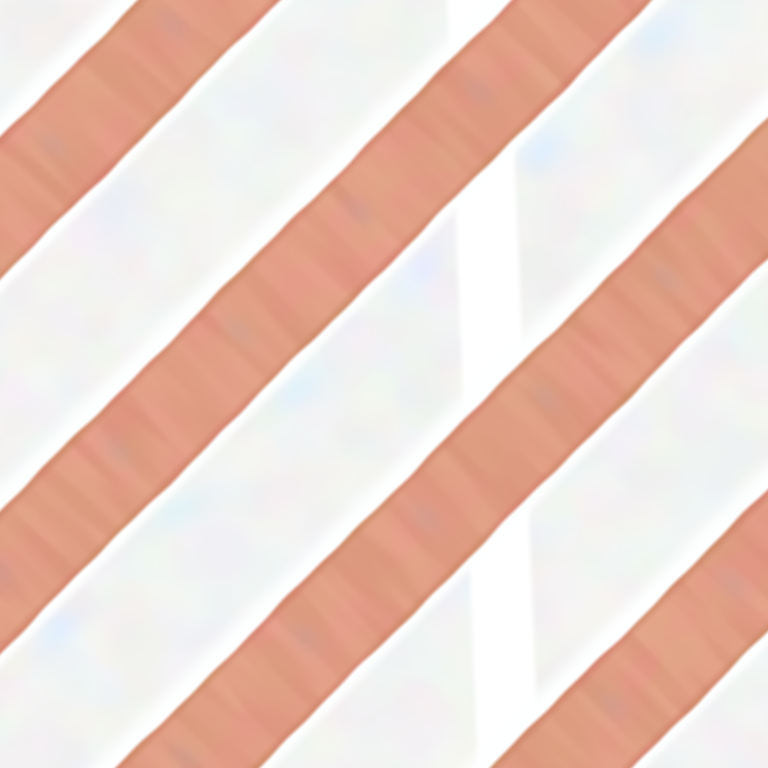
This pattern is drawn by a Shadertoy shader. Its source:

```glsl
const float PERIOD = 0.486;       // stripe spacing, measured along x
const float FIRST_CENTRE = 0.272;
const float HALF_WIDTH = 0.0925;
const float MARK_PERIOD = 0.3125; // spacing of marks along a stripe

const vec3 PAPER = vec3(0.951, 0.953, 0.949);
const vec3 CLAY = vec3(0.878, 0.613, 0.510);
const vec3 ROSE = vec3(0.892, 0.596, 0.532);
const vec3 OCHRE = vec3(0.868, 0.630, 0.505);

vec2 hash2(vec2 p) {
    vec3 q = fract(p.xyx * vec3(0.1031, 0.1030, 0.0973));
    q += dot(q, q.yzx + 33.33);
    return fract((q.xx + q.yz) * q.zy);
}

// Cell noise: a soft blend of the random values of nearby cells
float cellTone(vec2 p) {
    vec2 cell = floor(p);
    float total = 0.0;
    float weights = 0.0;
    for (int j = -1; j <= 1; j++) {
        for (int i = -1; i <= 1; i++) {
            vec2 id = cell + vec2(i, j);
            vec2 offset = id + hash2(id) - p;
            float weight = exp(-4.0 * dot(offset, offset));
            total += weight * hash2(id + 71.0).x;
            weights += weight;
        }
    }
    return total / weights;
}

float layeredSines(float x, float seed) {
    return 0.5 * sin(x * 13.0 + seed * 2.1)
         + 0.3 * sin(x * 31.0 + seed * 4.7)
         + 0.2 * sin(x * 67.0 + seed * 1.3);
}

float spot(vec2 p, vec2 radius) {
    vec2 q = p / radius;
    return exp(-dot(q, q));
}

float repeatCentred(float x, float period) {
    return x - period * round(x / period);
}

vec3 paperColour(vec2 uv, float across, float along, float id) {
    // Faint colour mottling
    vec3 tint = vec3(cellTone(uv * 25.0), cellTone(uv * 25.0 + 40.0), cellTone(uv * 25.0 + 90.0));
    vec3 colour = PAPER + 0.035 * (tint - 0.5);

    // Pale blue scallops below each stripe
    float mark = repeatCentred(along + 0.117, MARK_PERIOD);
    float strength = abs(id - 1.0) < 0.5 ? 1.0 : 0.35;
    float scallop = spot(vec2(across - HALF_WIDTH - 0.05, mark), vec2(0.032, 0.055));
    colour += strength * scallop * vec3(-0.055, -0.01, 0.03);

    // Upright white band with a slight lean
    float band = abs(uv.x - 0.622 - 0.04 * (1.0 - uv.y));
    colour = mix(colour, vec3(1.0), 1.0 - smoothstep(0.034, 0.046, band));

    // Bright margins beside the stripe
    float gap = abs(across) - HALF_WIDTH;
    float reach = across < 0.0 ? 0.055 : 0.028;
    return mix(colour, vec3(0.995, 1.0, 1.0), 1.0 - smoothstep(0.2 * reach, reach, gap));
}

vec3 stripeColour(float across, float along, float id) {
    // Patches and narrow crosswise streaks
    float patches = cellTone(vec2(along * 14.0, across * 22.0 + id * 9.0));
    float streaks = cellTone(vec2(along * 45.0, across * 7.0 + id * 17.0));
    vec3 colour = mix(CLAY, mix(ROSE, OCHRE, patches), 0.8);
    colour += 0.06 * (streaks - 0.5) * vec3(0.7, 1.0, 1.0);

    // Grey worn marks near the centre line
    float mark = repeatCentred(along + 0.12, MARK_PERIOD);
    float wear = spot(vec2(across + 0.015, mark), vec2(0.035, 0.022));
    colour = mix(colour, vec3(0.80, 0.62, 0.57), 0.5 * wear);

    // Darker rims shifting between red and ochre
    float rim = smoothstep(HALF_WIDTH - 0.019, HALF_WIDTH, abs(across));
    float hue = 0.5 + 0.5 * layeredSines(along, id + sign(across) * 3.0);
    vec3 rimColour = mix(vec3(0.82, 0.46, 0.41), vec3(0.76, 0.52, 0.34), hue);
    return mix(colour, rimColour, 0.6 * rim);
}

void mainImage(out vec4 fragColor, in vec2 fragCoord) {
    vec2 uv = fragCoord / iResolution.xy;

    // Diagonal coordinates across and along the stripes
    float diagonal = uv.x + 1.0 - uv.y - FIRST_CENTRE;
    float along = uv.x + uv.y - 1.0;
    along = uv.x - (1.0 - uv.y);
    float id = round(diagonal / PERIOD);
    float across = repeatCentred(diagonal, PERIOD);

    // Slightly uneven stripe edges
    float edge = HALF_WIDTH + 0.003 * layeredSines(along, id * 2.0 + sign(across));
    float softness = max(0.005, 1.5 / iResolution.y);
    float coverage = 1.0 - smoothstep(-softness, softness, abs(across) - edge);

    vec3 paper = paperColour(uv, across, along, id);
    vec3 stripe = stripeColour(across, along, id);
    fragColor = vec4(clamp(mix(paper, stripe, coverage), 0.0, 1.0), 1.0);
}
```
